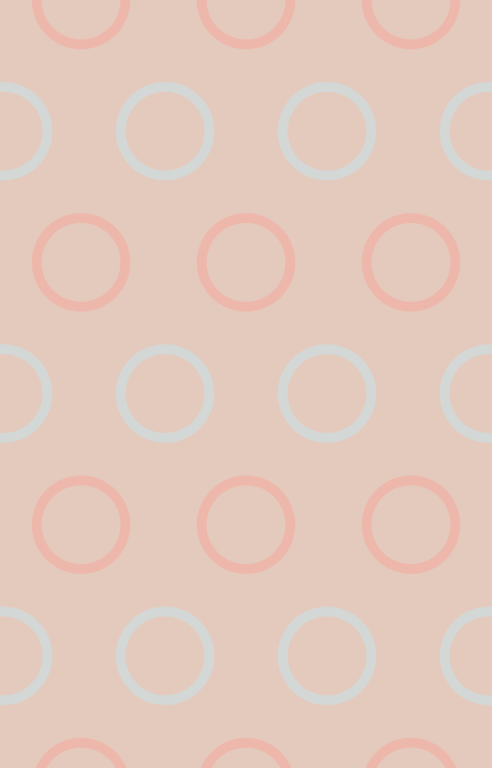
A Shadertoy shader for this pattern:

```glsl
// Staggered rows of thin rings on a flat blush ground, pink and pale grey in turn.
// Each pixel finds its row, then its nearest ring centre, and a circle distance
// function draws the band with an antialiased edge.

// Signed distance to a circular band, negative inside it.
float ringDistance(vec2 p, float radius, float halfWidth) {
    return abs(length(p) - radius) - halfWidth;
}

void mainImage(out vec4 fragColor, in vec2 fragCoord) {
    // Units of canvas height: x from the vertical centre line, y down from the top.
    vec2 p = vec2(fragCoord.x - 0.5 * iResolution.x, iResolution.y - fragCoord.y) / iResolution.y;
    float pixel = 1.0 / iResolution.y;

    // Rows: even ones are pink, odd ones are grey and shifted by half a step.
    float rowPitch = 0.1708;
    float row = floor(p.y / rowPitch + 0.5);
    bool isGrey = mod(row, 2.0) > 0.5;
    float columnPitch = isGrey ? 0.2109 : 0.2148;
    float shift = isGrey ? 0.5 : 0.0;

    // Offset from the nearest ring centre.
    float column = fract(p.x / columnPitch + 0.5 - shift) - 0.5;
    vec2 offset = vec2(column * columnPitch, p.y - row * rowPitch);

    // Band over ground.
    float band = ringDistance(offset, 0.0577, 0.0064);
    float coverage = 1.0 - smoothstep(-0.75 * pixel, 0.75 * pixel, band);
    vec3 ground = vec3(0.894, 0.792, 0.741);
    vec3 ringColour = isGrey ? vec3(0.828, 0.843, 0.836) : vec3(0.933, 0.718, 0.67);
    fragColor = vec4(mix(ground, ringColour, coverage), 1.0);
}
```
